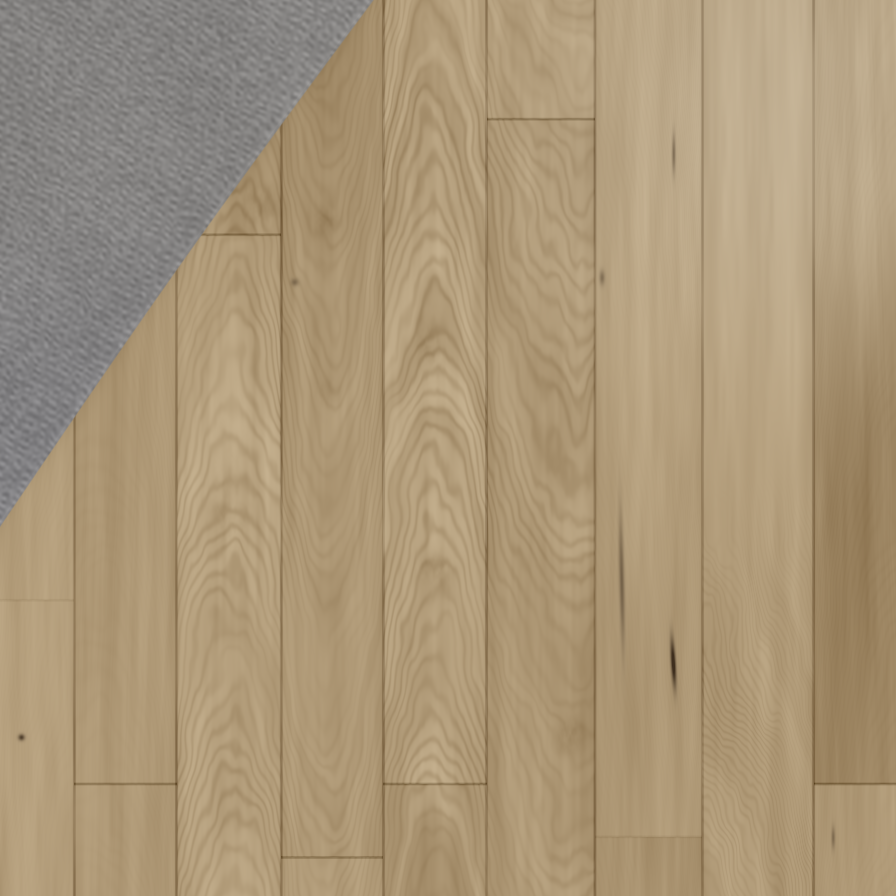
Reproduce this texture procedurally as a WebGL 2 fragment shader.

```glsl
#version 300 es
precision highp float;
// Oak plank floor with a grey woven rug across the upper left corner.
// Boards come from a list of seams; warped parabolas give the cathedral
// grain, stretched value noise the fibres, and soft spots the light and knots.
uniform vec2 u_resolution;
out vec4 fragColor;

const float SEAMS[10] = float[10](-0.035, 0.083, 0.197, 0.314, 0.428, 0.543, 0.664, 0.784, 0.908, 1.03);

// Per board: end joint height, arch curvature, arch centre, ring contrast
const vec4 BOARDS[9] = vec4[9](
  vec4(0.330, 0.50, -2.0, 0.10), vec4(0.125, 0.60, 2.0, 0.12),
  vec4(0.738, 0.15, 0.1, 0.85), vec4(0.043, -0.22, -0.1, 0.50),
  vec4(0.125, 0.17, 0.0, 1.00), vec4(0.867, -0.10, 0.6, 0.75),
  vec4(0.066, 0.50, 2.0, 0.12), vec4(-0.50, 0.10, -1.1, 0.60),
  vec4(0.125, 0.60, -2.0, 0.15));

float hash(vec2 p) {
  vec3 q = fract(vec3(p.xyx) * 0.1031);
  q += dot(q, q.yzx + 33.33);
  return fract((q.x + q.y) * q.z);
}

float noise(vec2 p) {
  vec2 i = floor(p), f = fract(p);
  f = f * f * (3.0 - 2.0 * f);
  return mix(mix(hash(i), hash(i + vec2(1, 0)), f.x),
             mix(hash(i + vec2(0, 1)), hash(i + vec2(1, 1)), f.x), f.y);
}

float fbm(vec2 p) {
  return noise(p) * 0.55 + noise(p * 2.1 + 17.0) * 0.3 + noise(p * 4.3 + 41.0) * 0.15;
}

// Soft elliptical spot, 1 at its centre
float spot(vec2 p, vec2 centre, vec2 size) {
  vec2 d = (p - centre) / size;
  return exp(-dot(d, d));
}

// Antialiased thin line from a distance
float hairline(float d, float width, float px) {
  return 1.0 - smoothstep(width * 0.3, width + px, abs(d));
}

vec3 rug(vec2 p) {
  vec2 bend = vec2(noise(p * 45.0), noise(p * 45.0 + 70.0)) * 0.007;
  vec2 q = p + bend;
  float ridge = sin((q.x * 0.62 + q.y) * 610.0);
  float thread = sin((q.x - q.y * 0.35) * 420.0 + 2.0 * noise(p * 60.0));
  float fuzz = noise(p * 230.0) - 0.5;
  float shade = ridge * 0.024 + ridge * thread * 0.016 + fuzz * 0.075;
  return vec3(0.515, 0.508, 0.502) + shade + (fbm(p * 9.0) - 0.5) * 0.05
       + vec3(-0.012, -0.008, 0.008) * smoothstep(0.85, 0.45, p.y);
}

vec3 wood(vec2 p, float px) {
  // Find the board and its local coordinate, -1 to 1 across
  int id = 0;
  for (int i = 1; i < 9; i++) if (p.x > SEAMS[i]) id = i;
  float left = SEAMS[id], right = SEAMS[id + 1];
  float u = 2.0 * (p.x - left) / (right - left) - 1.0;
  vec4 board = BOARDS[id];
  float seed = float(id) * 13.7 + step(board.x, p.y) * 5.3;

  // Cathedral rings, pulled about by noise
  float across = u - board.z;
  float warp = (fbm(vec2(p.x * 17.0, p.y * 8.0) + seed) - 0.5) * 0.15
             + (fbm(vec2(p.x * 55.0, p.y * 20.0) + seed) - 0.5) * 0.025;
  float field = p.y + board.y * across * across / (0.75 + 0.25 * abs(across)) + warp;
  float rings = pow(0.5 + 0.5 * sin(field * (id == 7 ? 390.0 : 190.0)), 2.0) - 0.4;
  float bands = noise(vec2(field * 23.0, seed)) - 0.5;
  float patches = smoothstep(0.2, 0.75, fbm(vec2(p.x * 12.0, p.y * 6.0) + seed + 9.0));
  float contrast = board.w * (id == 7 ? smoothstep(0.5, 0.25, p.y) : 1.0);

  // Fibres along the board
  float fibre = noise(vec2(p.x * 210.0, p.y * 14.0) + seed) - 0.5;
  float streak = fbm(vec2(p.x * 55.0, p.y * 3.0) + seed) - 0.5;
  float tone = (hash(vec2(seed, 3.0)) - 0.5) * 0.03 + fibre * 0.022 + streak * 0.075
             - contrast * (rings * 0.048 * (0.35 + patches) + bands * 0.075);

  // Knots and dark heartwood
  float heart = spot(p, vec2(0.255, 0.425), vec2(0.022, 0.06)) * 0.6
              + spot(p, vec2(0.48, 0.61), vec2(0.016, 0.035)) * 0.8
              + spot(p, vec2(0.485, 0.365), vec2(0.022, 0.018))
              + spot(p, vec2(0.365, 0.755), vec2(0.014, 0.016))
              + spot(p, vec2(0.362, 0.565), vec2(0.013, 0.02)) * 0.7
              + spot(p, vec2(0.638, 0.18), vec2(0.013, 0.018)) * 1.2
              + spot(p, vec2(0.29, 0.77), vec2(0.025, 0.025));
  tone -= heart * (0.025 + 0.09 * (fbm(p * vec2(110.0, 60.0)) - 0.3));

  // Window light at upper right, shade down the last board and by the rug
  float glow = spot(p, vec2(0.9, 0.9), vec2(0.26, 0.32));
  float lastBoard = step(SEAMS[8], p.x) * step(0.125, p.y);
  float shade = lastBoard * smoothstep(0.8, 0.5, p.y) * (0.055 + 0.045 * spot(p, vec2(0.955, 0.42), vec2(0.03, 0.25)))
              + 0.03 * spot(p, vec2(0.34, 0.92), vec2(0.13, 0.2))
              + 0.025 * spot(p, vec2(0.76, 0.22), vec2(0.13, 0.2));
  vec3 col = vec3(0.685, 0.598, 0.462) + (tone - shade) * vec3(1.0, 1.08, 1.12);
  col += glow * vec3(0.055, 0.07, 0.09);
  col += 0.018 * spot(p, vec2(0.78, 0.66), vec2(0.1, 0.2));
  col += 0.015 * spot(p, vec2(0.0, 0.2), vec2(0.15, 0.3));

  // Seams between boards and their end joints
  float side = min(p.x - left, right - p.x);
  float wear = 0.6 + 0.6 * noise(vec2(floor(p.x * 9.0 + 0.4), p.y * 12.0));
  float faint = id == 0 || id == 6 ? 0.25 : 1.0;
  col -= vec3(0.13, 0.135, 0.13) * hairline(side, 0.0014, px) * wear;
  col -= 0.018 * exp(-side * 170.0);
  col -= 0.14 * hairline(p.y - board.x, 0.0013, px) * faint;

  // Cracks and small marks
  float cracks = spot(p, vec2(0.694 - 0.02 * (p.y - 0.35), 0.35), vec2(0.0028, 0.07)) * 0.5
               + spot(p, vec2(0.7515 - 0.06 * (p.y - 0.26), 0.26), vec2(0.0026, 0.026)) * 1.15
               + spot(p, vec2(0.752, 0.828), vec2(0.002, 0.022)) * 0.45
               + spot(p, vec2(0.672, 0.69), vec2(0.003, 0.008)) * 0.4
               + spot(p, vec2(0.93, 0.065), vec2(0.002, 0.012)) * 0.4
               + spot(p, vec2(0.329, 0.685), vec2(0.004)) * 0.4
               + spot(p, vec2(0.024, 0.177), vec2(0.0035)) * 0.8;
  return mix(col, vec3(0.22, 0.16, 0.10), min(cracks, 0.95));
}

void main() {
  vec2 p = gl_FragCoord.xy / u_resolution;
  float px = 1.0 / min(u_resolution.x, u_resolution.y);
  // Signed distance to the slanted rug edge, positive on the rug
  float edge = dot(p - vec2(0.0, 0.412), normalize(vec2(-0.588, 0.417))) - 0.005 * sin(p.x * 7.53);
  vec3 col = wood(p, px) - 0.03 * exp(-abs(edge) * 120.0);
  vec3 cloth = rug(p) + 0.04 * exp(-abs(edge - 0.003) * 350.0);
  col = mix(col, cloth, smoothstep(-px, px, edge));
  fragColor = vec4(col, 1.0);
}
```
